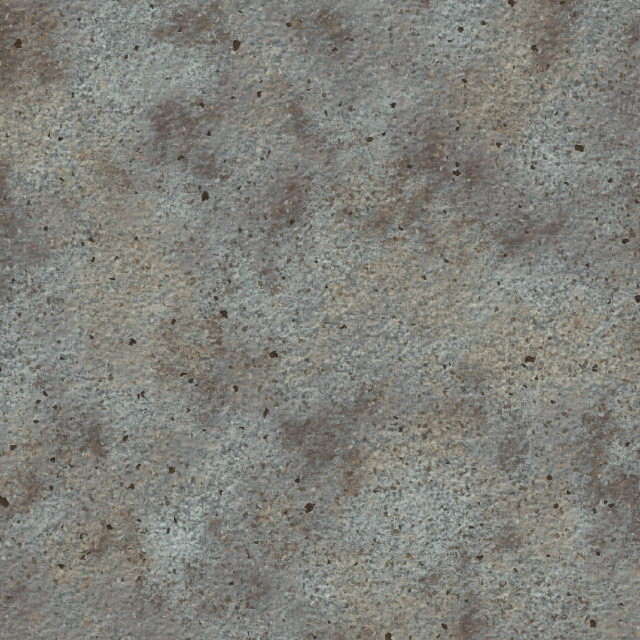
Write a WebGL 2 fragment shader that draws this texture.

```glsl
#version 300 es
precision highp float;

uniform vec2 u_resolution;
out vec4 fragColor;

#define COOL_DARK vec3(0.510, 0.532, 0.523)
#define COOL_LIGHT vec3(0.572, 0.608, 0.598)
#define MAUVE vec3(0.450, 0.428, 0.420)
#define OCHRE vec3(0.555, 0.520, 0.450)
#define RUST_DARK vec3(0.325, 0.275, 0.245)
#define PIT_COLOR vec3(0.150, 0.115, 0.085)
#define GRAIN_CONTRAST 0.46
#define SAND_CONTRAST 0.26
#define RELIEF_CONTRAST 0.33
#define PIT_DENSITY 0.30
#define GRIT_DENSITY 0.52

// Integer hash: three random values in 0..1 per cell and seed
vec3 hash3(vec2 cell, int seed) {
    uvec3 v = uvec3(ivec3(ivec2(cell), seed)) * 1664525u + 1013904223u;
    v.x += v.y * v.z;
    v.y += v.z * v.x;
    v.z += v.x * v.y;
    v ^= v >> 16u;
    v.x += v.y * v.z;
    v.y += v.z * v.x;
    v.z += v.x * v.y;
    return vec3(v >> 8u) / 16777216.0;
}

float valueNoise(vec2 p, int seed) {
    vec2 cell = floor(p);
    vec2 f = fract(p);
    f = f * f * (3.0 - 2.0 * f);
    float bottom = mix(hash3(cell, seed).x, hash3(cell + vec2(1, 0), seed).x, f.x);
    float top = mix(hash3(cell + vec2(0, 1), seed).x, hash3(cell + vec2(1, 1), seed).x, f.x);
    return mix(bottom, top, f.y);
}

float fbm(vec2 p, int octaves, int seed) {
    float sum = 0.0, weight = 0.5, total = 0.0;
    for (int i = 0; i < octaves; i++) {
        sum += weight * valueNoise(p, seed + i);
        total += weight;
        weight *= 0.6;
        p = mat2(1.6, 1.2, -1.2, 1.6) * p + 7.3;
    }
    return sum / total;
}

// Randomly turned ellipses: x = coverage, y = random tint of the topmost one
vec2 scatter(vec2 p, float cells, float density, float minRadius, float maxRadius, int seed) {
    vec2 home = floor(p * cells);
    float edge = max(0.0007, 0.7 / u_resolution.y);
    vec2 result = vec2(0.0);
    for (int y = -1; y <= 1; y++) {
        for (int x = -1; x <= 1; x++) {
            vec2 cell = home + vec2(x, y);
            vec3 place = hash3(cell, seed);
            vec3 form = hash3(cell, seed + 50);
            if (place.z > density) continue;
            float angle = form.x * 3.14159;
            vec2 d = p - (cell + place.xy) / cells;
            d = mat2(cos(angle), -sin(angle), sin(angle), cos(angle)) * d;
            d.x *= mix(0.55, 1.0, form.z);
            float radius = mix(minRadius, maxRadius, form.y * form.y);
            float cover = 1.0 - smoothstep(-edge, edge, length(d) - radius);
            if (cover > result.x) result = vec2(cover, form.z);
        }
    }
    return result;
}

float surfaceHeight(vec2 p) {
    return fbm(p * vec2(130.0, 175.0), 2, 300);
}

void main() {
    vec2 uv = gl_FragCoord.xy / u_resolution.y;
    float sand = valueNoise(uv * 430.0, 5) - 0.5;
    float grain = fbm(uv * 240.0, 2, 10) - 0.5;
    float coarse = fbm(uv * vec2(60.0, 75.0), 3, 20) - 0.5;
    float breakup = 0.45 * grain + 0.32 * coarse + 0.20 * sand;

    // Cool weathered ground with broad, grainy stains
    float cloud = fbm(uv * 8.0, 5, 30) + 0.9 * breakup;
    vec3 color = mix(COOL_DARK, COOL_LIGHT, smoothstep(0.28, 0.68, cloud));
    float warm = fbm(uv * 7.5 + 3.7, 5, 40);
    color = mix(color, OCHRE, 0.62 * smoothstep(0.45, 0.72, warm + breakup));
    float mauve = fbm(uv * vec2(7.0, 6.0) + 9.1, 5, 60);
    color = mix(color, MAUVE, 0.72 * smoothstep(0.45, 0.69, mauve + breakup));
    float blotch = fbm(uv * vec2(15.0, 12.5), 4, 80) + 0.25 * (mauve - 0.5);
    color = mix(color, RUST_DARK, 0.64 * smoothstep(0.62, 0.79, blotch + 1.2 * breakup));

    // Rough skin lit from the upper left
    vec2 toLight = vec2(-0.0012, 0.0018);
    float relief = surfaceHeight(uv - toLight) - surfaceHeight(uv + toLight);
    color *= 1.0 + GRAIN_CONTRAST * grain + SAND_CONTRAST * sand;
    color *= 1.0 + 0.18 * coarse - RELIEF_CONTRAST * relief;

    // Embedded grit: brown flecks, ochre grains and pale chips
    vec2 wobble = vec2(valueNoise(uv * 240.0, 90), valueNoise(uv * 240.0, 91)) - 0.5;
    vec2 ragged = uv + 0.005 * wobble;
    float rough = smoothstep(0.36, 0.66, fbm(uv * 6.0, 3, 100));
    vec2 fleck = scatter(ragged, 115.0, GRIT_DENSITY * (0.15 + 0.75 * rough), 0.0007, 0.0031, 110);
    vec3 fleckColor = mix(RUST_DARK, vec3(0.36, 0.29, 0.19), fleck.y) * (1.0 + 0.5 * sand);
    color = mix(color, fleckColor, 0.72 * fleck.x);
    float ochreDensity = GRIT_DENSITY * (0.08 + 0.8 * smoothstep(0.42, 0.68, warm));
    vec2 grit = scatter(ragged, 110.0, ochreDensity, 0.0007, 0.0033, 120);
    vec3 gritColor = mix(vec3(0.53, 0.41, 0.29), vec3(0.67, 0.62, 0.52), grit.y);
    color = mix(color, gritColor * (1.0 + 0.5 * grain + 0.3 * sand), 0.58 * grit.x);
    vec2 chip = scatter(ragged, 100.0, 0.20, 0.0006, 0.0024, 130);
    color = mix(color, vec3(0.74, 0.75, 0.72), 0.62 * chip.x);

    // Air holes with a lit lower lip
    vec2 lipPoint = ragged + vec2(-0.0008, 0.0017);
    float pit = scatter(ragged, 15.0, PIT_DENSITY, 0.0022, 0.0062, 140).x;
    float lip = scatter(lipPoint, 15.0, PIT_DENSITY, 0.0022, 0.0062, 140).x;
    float pinhole = scatter(ragged, 50.0, 0.45 * PIT_DENSITY, 0.0010, 0.0031, 150).x;
    color = mix(color, vec3(0.66, 0.67, 0.64), 0.40 * lip * (1.0 - pit));
    color = mix(color, PIT_COLOR * (1.0 + 1.2 * (grain + 0.5) * lip), 0.88 * pit);
    color = mix(color, PIT_COLOR * 1.3, 0.80 * pinhole);

    fragColor = vec4(clamp(color, 0.0, 1.0), 1.0);
}
```
